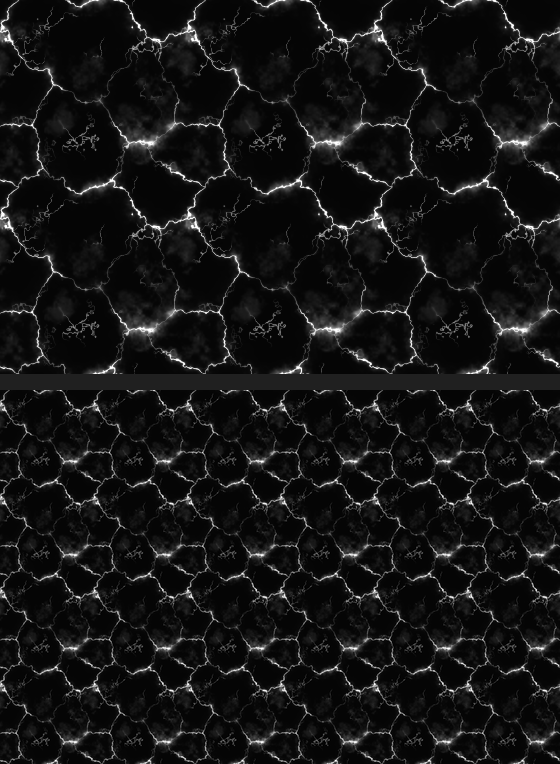
Top, the tile; bottom, the same tile 2 across and 2 down.
A WebGL 2 fragment shader for this texture:

```glsl
#version 300 es
precision highp float;
// Electric marble: white lightning veins with glowing forks and faint smoke on black.
// Veins are the borders of a few wrapped Voronoi cells, bent by layered wrapped noise;
// every noise lattice has a whole period, so each repeat joins the next.
uniform vec2 u_resolution;
out vec4 fragColor;

const vec2 REPEATS = vec2(3.0, 2.0);
const int CELLS = 7;
const int MERGED_FROM = 5;          // cells from here on share no vein
const vec2 SITES[CELLS] = vec2[CELLS](
    vec2(0.39, 0.26), vec2(0.02, 0.13), vec2(0.00, 0.57), vec2(0.78, 0.51),
    vec2(0.92, 0.02), vec2(0.19, 0.88), vec2(0.51, 0.71));

const float BEND = 0.072;           // how far noise pushes the veins
const float ROUGHNESS = 0.62;       // share kept by each finer noise layer
const float VEIN_WIDTH = 0.0023;    // half width, in repeats
const float GLOW_WIDTH = 0.012;
const float FORK_SIZE = 0.026;
const float FILAMENT_WIDTH = 0.016;
const float TWIN_LEVEL = 0.55;
const float SMOKE_LEVEL = 0.27;
const vec3 BLACK = vec3(0.021);
const vec3 WHITE = vec3(1.0);
const int SAMPLES = 2;              // per axis, for smooth edges

float hash(vec2 cell, float seed) {
    vec3 q = fract(vec3(cell, seed) * vec3(0.1031, 0.1130, 0.0973));
    q += dot(q, q.yzx + 33.33);
    return fract((q.x + q.y) * q.z);
}

// Value noise from -0.5 to 0.5 that wraps after one repeat.
float wrappedNoise(vec2 p, float period, float seed) {
    vec2 cell = floor(p * period);
    vec2 f = p * period - cell;
    f = f * f * (3.0 - 2.0 * f);
    vec2 a = mod(cell, period);
    vec2 b = mod(cell + 1.0, period);
    float low = mix(hash(a, seed), hash(vec2(b.x, a.y), seed), f.x);
    float high = mix(hash(vec2(a.x, b.y), seed), hash(b, seed), f.x);
    return mix(low, high, f.y) - 0.5;
}

float layeredNoise(vec2 p, float period, float seed) {
    float sum = 0.0;
    float amplitude = 1.0;
    for (int i = 0; i < 5; i++) {
        sum += amplitude * wrappedNoise(p, period, seed + float(i));
        period *= 2.0;
        amplitude *= ROUGHNESS;
    }
    return sum;
}

vec2 toSite(vec2 p, int i) {
    vec2 d = SITES[i] - p;
    return d - round(d);
}

// x: distance to the nearest cell border, y: closeness measure to a fork.
vec2 veinDistances(vec2 p) {
    vec3 nearest = vec3(9.0);
    int home = 0;
    for (int i = 0; i < CELLS; i++) {
        float d = length(toSite(p, i));
        if (d < nearest.x) { nearest = vec3(d, nearest.xy); home = i; }
        else if (d < nearest.y) nearest.yz = vec2(d, nearest.y);
        else nearest.z = min(nearest.z, d);
    }
    vec2 a = toSite(p, home);
    float border = 9.0;
    for (int i = 0; i < CELLS; i++) {
        if (i == home || min(i, home) >= MERGED_FROM) continue;
        vec2 b = toSite(p, i);
        border = min(border, dot(0.5 * (a + b), normalize(b - a)));
    }
    return vec2(border, nearest.z - nearest.x);
}

// A soft line that keeps its total light when thinner than a pixel.
float softLine(float d, float width, float pixel) {
    float w = max(width, 0.5 * pixel);
    return exp(-d * d / (w * w)) * width / w;
}

float lightning(vec2 p, float pixel) {
    vec2 bend = vec2(layeredNoise(p, 6.0, 11.0), layeredNoise(p, 6.0, 31.0));
    vec2 d = veinDistances(p + BEND * bend);
    float haze = layeredNoise(p, 6.0, 51.0);
    float patches = wrappedNoise(p, 7.0, 71.0);

    // Veins: core and halo, thinning and fading along their length
    float strength = mix(0.28, 1.0, smoothstep(-0.25, 0.30, patches));
    float width = VEIN_WIDTH * mix(0.7, 1.4, strength);
    float light = strength * 1.15 * softLine(d.x, width, pixel);
    light += strength * strength * 0.22 * exp(-d.x / GLOW_WIDTH);

    // Twins: broken side strands that leave a vein and return
    vec2 sway = vec2(layeredNoise(p, 9.0, 151.0), layeredNoise(p, 9.0, 171.0));
    float twin = veinDistances(p + BEND * (bend + 0.6 * sway)).x;
    float twinMask = smoothstep(-0.05, 0.25, wrappedNoise(p, 8.0, 191.0));
    light += TWIN_LEVEL * twinMask * softLine(twin, 0.6 * VEIN_WIDTH, pixel);

    // Forks: ragged flares where three cells meet
    light += max(0.40 + 1.2 * haze, 0.0) * exp(-d.y / FORK_SIZE);

    // Smoke: ragged wisps, thicker beside the veins
    float spark = layeredNoise(p, 5.0, 211.0);
    float ridge = max(1.0 - 3.0 * abs(spark), 0.0);
    float smoke = smoothstep(0.06, 0.80, haze) * (0.65 + 0.8 * ridge * ridge);
    light += SMOKE_LEVEL * smoke * mix(0.45, 1.3, exp(-d.x / 0.06));

    // Filaments: short stray sparks inside the cells
    float mask = smoothstep(0.10, 0.35, wrappedNoise(p, 8.0, 131.0));
    light += 0.60 * mask * softLine(spark, FILAMENT_WIDTH, 3.0 * pixel);
    return light;
}

void main() {
    float pixel = REPEATS.y / u_resolution.y;
    float light = 0.0;
    for (int i = 0; i < SAMPLES * SAMPLES; i++) {
        vec2 offset = (vec2(i % SAMPLES, i / SAMPLES) + 0.5) / float(SAMPLES) - 0.5;
        vec2 p = (gl_FragCoord.xy + offset) / u_resolution * REPEATS;
        light += min(lightning(p, pixel), 1.0);
    }
    light /= float(SAMPLES * SAMPLES);
    fragColor = vec4(mix(BLACK, WHITE, light), 1.0);
}
```
